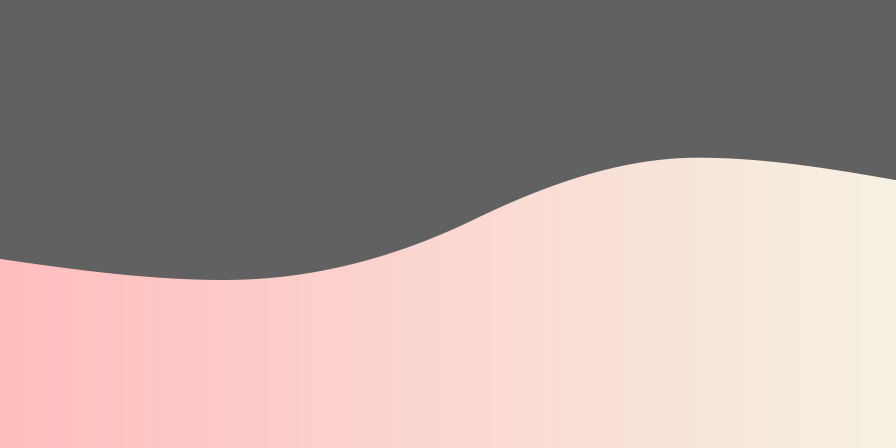
Reproduce this background procedurally as a Shadertoy shader.

```glsl
// A flat grey field above a smooth wave filled with a pink to cream gradient.
// The wave crest is a chain of cubic Hermite spans; its edge is softened
// over about one pixel, using the distance to the curve.

// Cubic from point a to point b; z holds the slope at each point.
float hermite(vec3 a, vec3 b, float x) {
    float span = b.x - a.x;
    float t = clamp((x - a.x) / span, 0.0, 1.0);
    float u = 1.0 - t;
    return mix(a.y, b.y, t * t * (3.0 - 2.0 * t))
         + span * t * u * (a.z * u - b.z * t);
}

// Height of the wave at x, both as fractions of the canvas.
float waveHeight(float x) {
    vec3 start  = vec3(0.0,   0.422, -0.29);
    vec3 trough = vec3(0.25,  0.375,  0.0);
    vec3 rise   = vec3(0.529, 0.510,  0.97);
    vec3 peak   = vec3(0.779, 0.648,  0.0);
    vec3 finish = vec3(1.0,   0.598, -0.35);
    if (x < trough.x) return hermite(start, trough, x);
    if (x < rise.x)   return hermite(trough, rise, x);
    if (x < peak.x)   return hermite(rise, peak, x);
    return hermite(peak, finish, x);
}

void mainImage(out vec4 fragColor, in vec2 fragCoord) {
    vec2 uv = fragCoord / iResolution.xy;

    // Horizontal gradient inside the wave
    vec3 pink = vec3(1.0, 0.742, 0.742);
    vec3 cream = vec3(0.965, 0.945, 0.89);
    vec3 waveColor = mix(pink, cream, uv.x);
    vec3 grey = vec3(0.38);

    // Distance to the crest in pixels, corrected for its slope
    float crest = waveHeight(uv.x);
    float stepX = 1.0 / iResolution.x;
    float slope = (waveHeight(uv.x + stepX) - crest) * iResolution.y;
    float edge = (crest - uv.y) * iResolution.y / sqrt(1.0 + slope * slope);

    float coverage = clamp(edge + 0.5, 0.0, 1.0);
    fragColor = vec4(mix(grey, waveColor, coverage), 1.0);
}
```
